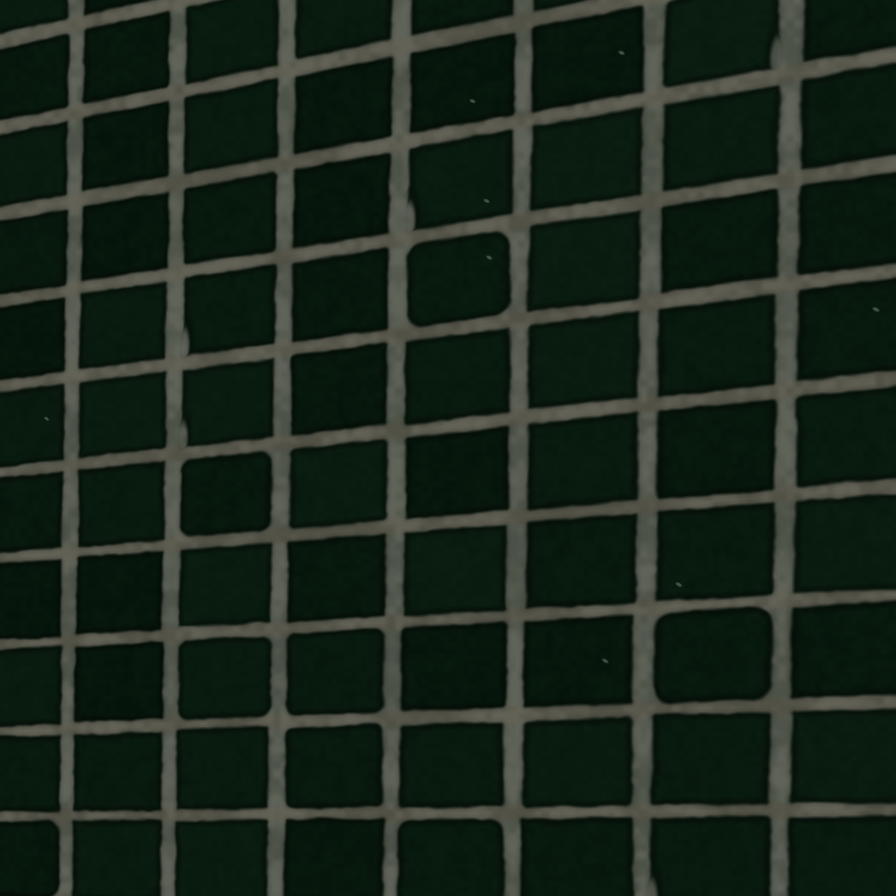
Reproduce this texture procedurally as a Shadertoy shader.

```glsl
// Dark green wall tiles with uneven grey grout, seen at a slant.

// Perspective of the wall, in canvas units
const float DEPTH = 0.252;                   // growth of the tiles to the right
const float COLUMNS = 9.375;                 // columns per canvas width at the left edge
const float FIRST_COLUMN = 0.730;
const float LEAN = 0.0125;                   // sideways lean of the columns
const float ROW_HEIGHT = 0.0961;             // row height at the left edge
const float FIRST_ROW = 0.0885;
const float ROW_RISE = 0.0078;

// Tile shape, in units of the row height
const float ASPECT = 1.2;
const vec2 GROUT_LOW = vec2(0.168, 0.108);   // joint widths at the bottom
const vec2 GROUT_HIGH = vec2(0.190, 0.165);  // joint widths at the top
const float SIZE_JITTER = 0.018;
const float TURN_JITTER = 0.025;
const float EDGE_WOBBLE = 0.026;
const float CORNER_MIN = 0.025;
const float CORNER_MAX = 0.17;
const float EDGE_SOFTNESS = 0.024;
const float CHIP_SHARE = 0.07;
const float SPECK_SHARE = 0.08;

// Colours
const vec3 TILE_DARK = vec3(0.015, 0.070, 0.034);
const vec3 TILE_LIGHT = vec3(0.042, 0.115, 0.063);
const vec3 GROUT_DARK = vec3(0.295, 0.315, 0.275);
const vec3 GROUT_LIGHT = vec3(0.365, 0.380, 0.340);
const vec3 GROUT_WARMTH = vec3(0.015, -0.004, -0.008);
const vec3 SPECK = vec3(0.30, 0.38, 0.31);

float hash(vec2 p) {
    vec3 q = fract(p.xyx * vec3(0.1031, 0.1030, 0.0973));
    q += dot(q, q.yzx + 33.33);
    return fract((q.x + q.y) * q.z);
}

vec2 hash2(vec2 p) {
    return vec2(hash(p + 17.3), hash(p + 71.9));
}

float noise(vec2 p) {
    vec2 i = floor(p), f = fract(p);
    f = f * f * (3.0 - 2.0 * f);
    return mix(mix(hash(i), hash(i + vec2(1, 0)), f.x),
               mix(hash(i + vec2(0, 1)), hash(i + vec2(1, 1)), f.x), f.y);
}

float roundBox(vec2 p, vec2 halfSize, float radius) {
    vec2 q = abs(p) - halfSize + radius;
    return length(max(q, 0.0)) + min(max(q.x, q.y), 0.0) - radius;
}

// Canvas position to column and row
vec2 wallPosition(vec2 uv) {
    float scale = 1.0 + DEPTH * uv.x;
    float column = COLUMNS * (uv.x - LEAN * (uv.y - 0.5)) / scale - FIRST_COLUMN;
    float row = (uv.y - FIRST_ROW - ROW_RISE * uv.x) / (ROW_HEIGHT * scale);
    return vec2(column, row);
}

// Signed distance to the worn tile of one cell, negative inside
float tileDistance(vec2 p, vec2 wall, vec2 id, float height) {
    vec2 halfSize = 0.5 * (vec2(ASPECT, 1.0) - mix(GROUT_LOW, GROUT_HIGH, height));
    halfSize += (hash2(id + 3.0) - 0.5) * SIZE_JITTER;
    p += (hash2(id + 9.0) - 0.5) * SIZE_JITTER;
    p += vec2(-p.y, p.x) * (hash(id + 5.0) - 0.5) * TURN_JITTER;
    float radius = mix(CORNER_MIN, CORNER_MAX, pow(hash(id + 41.0), 9.0));
    float d = roundBox(p, halfSize, radius);
    d += (noise(wall * 5.0) - 0.5) * EDGE_WOBBLE;
    d += (noise(wall * 16.0) - 0.5) * EDGE_WOBBLE * 0.45;

    // Grout smeared over a lower corner
    float side = hash(id + 23.0) < 0.5 ? -1.0 : 1.0;
    vec2 chip = (p - halfSize * vec2(side, -0.75)) / vec2(0.065, 0.19);
    float chipDistance = (1.0 - length(chip)) * 0.065;
    return hash(id + 29.0) < CHIP_SHARE ? max(d, chipDistance) : d;
}

void mainImage(out vec4 fragColor, in vec2 fragCoord) {
    vec2 uv = fragCoord / iResolution.xy;
    vec2 wall = wallPosition(uv);
    vec2 id = floor(wall);
    vec2 p = (fract(wall) - 0.5) * vec2(ASPECT, 1.0);
    float pixel = 1.0 / (iResolution.y * ROW_HEIGHT * (1.0 + DEPTH * uv.x));
    float soft = max(EDGE_SOFTNESS, pixel);
    float d = tileDistance(p, wall, id, uv.y);

    // Glaze: tone per tile, fine mottling, darker rim
    float grain = noise(uv * 150.0) * 0.6 + noise(uv * 70.0) * 0.4;
    float tone = 0.34 + 0.55 * hash(id + 13.0) + 0.55 * (grain - 0.5) + 0.2 * (uv.x - 0.5);
    vec3 tile = mix(TILE_DARK, TILE_LIGHT, clamp(tone, 0.0, 1.0));
    tile *= mix(1.0, 0.68, smoothstep(-0.085, -0.02, d));

    // Sparse pale specks on the glaze
    vec2 speck = (p - (hash2(id + 53.0) - 0.5) * 0.7) * mat2(0.8, -0.6, 0.6, 0.8);
    float speckMask = 1.0 - smoothstep(0.4, 1.3, length(speck / vec2(0.035, 0.017)));
    tile = mix(tile, SPECK, 0.8 * speckMask * step(hash(id + 61.0), SPECK_SHARE));

    // Grout: cloudy grey, warmer in the level joints
    float cloud = noise(wall * 3.0) * 0.55 + noise(uv * 110.0) * 0.45;
    vec3 grout = mix(GROUT_DARK, GROUT_LIGHT, smoothstep(0.15, 0.8, cloud));
    grout += GROUT_WARMTH * smoothstep(0.38, 0.45, abs(p.y));
    grout *= mix(0.90, 1.02, smoothstep(0.0, 0.06, d));

    fragColor = vec4(mix(tile, grout, smoothstep(-soft, soft, d)), 1.0);
}
```
